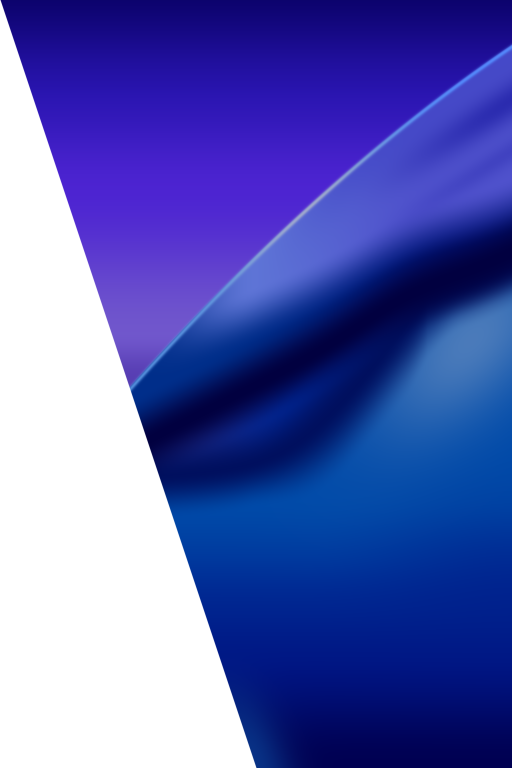
Give the GLSL for this background, as a Shadertoy shader.

```glsl
// Glossy blue folds under a violet sky, cut off by a white slanted wedge.
// Curves y(x) give the rim, crease and pocket; colour ramps and soft masks
// of the distance to those curves shade the surfaces between them.

#define WEDGE_SLOPE 0.3333
#define RIM_WIDTH 0.0042
#define CREASE_SOFTNESS 0.085
#define POCKET_SOFTNESS 0.085
#define GLOW_CENTER vec2(0.92, 0.665)
#define GLOW_SIZE vec2(0.23, 0.12)

const vec3 WHITE = vec3(1.0);
const vec3 CREASE_DARK = vec3(0.005, 0.0, 0.25);
const vec3 POCKET_DARK = vec3(0.0, 0.06, 0.37);
const vec3 GLOW_BLUE = vec3(0.29, 0.48, 0.73);

float bell(float d, float width) {
    return exp(-d * d / (width * width));
}

// Outer silhouette of the fold; y grows downwards
float rimCurve(float x) {
    return 0.756 - 1.018 * (x - 0.254) + 0.296 * (x - 0.254) * (x - 0.586);
}

// Darkest line of the shadow that crosses the fold
float creaseCurve(float x) {
    return 0.84 - 0.5135 * (x - 0.334) - 0.022 * bell(x - 0.8, 0.13);
}

// Lower edge of the pocket: flat at the left, then rising steeply
float pocketCurve(float x) {
    float u = x - 0.58;
    float rise = 0.5 * (u + sqrt(u * u + 0.0144));
    return max(0.95 - 1.35 * rise, creaseCurve(x) + 0.025);
}

vec3 skyColor(vec2 p) {
    vec3 c = mix(vec3(0.03, 0.0, 0.39), vec3(0.16, 0.08, 0.69), smoothstep(-0.06, 0.21, p.y));
    c = mix(c, vec3(0.30, 0.14, 0.82), smoothstep(0.15, 0.38, p.y));
    c = mix(c, vec3(0.44, 0.34, 0.80), smoothstep(0.36, 0.66, p.y));
    return mix(c, vec3(0.30, 0.20, 0.66), 0.7 * smoothstep(0.65, 0.74, p.y));
}

// Lit top of the fold, darkening into the crease
vec3 upperFold(vec2 p, float aboveCrease) {
    vec3 sheen = mix(vec3(0.37, 0.46, 0.84), vec3(0.31, 0.32, 0.80), smoothstep(0.45, 0.85, p.x));
    float besideRim = p.y - rimCurve(p.x);
    sheen = mix(sheen, vec3(0.24, 0.26, 0.77), 0.6 * bell(besideRim, 0.07) * smoothstep(0.5, 0.75, p.x));

    // Faint brushed streaks near the right edge
    float streak = p.y - 0.195 - 0.62 * (1.0 - p.x);
    float streaks = bell(streak, 0.04) + 0.4 * bell(streak - 0.10, 0.025);
    sheen = mix(sheen, vec3(0.12, 0.12, 0.65), 0.75 * streaks * smoothstep(0.68, 1.0, p.x));

    vec3 shade = mix(vec3(0.0, 0.18, 0.54), vec3(0.0, 0.07, 0.46), smoothstep(0.4, 0.95, p.x));
    shade = mix(CREASE_DARK, shade, smoothstep(0.005, 0.10, aboveCrease));
    float edge = 0.09 + 0.09 * (1.0 - p.x);
    float lit = smoothstep(edge - 0.05, edge + 0.06, aboveCrease);
    return mix(shade, sheen, lit * smoothstep(0.27, 0.50, p.x));
}

// Broad lower surface with a slanted highlight
vec3 lowerSurface(vec2 p) {
    vec3 c = mix(vec3(0.0, 0.29, 0.66), vec3(0.0, 0.18, 0.59), smoothstep(0.97, 1.18, p.y));
    c = mix(c, vec3(0.0, 0.08, 0.51), smoothstep(1.08, 1.34, p.y));
    c = mix(c, vec3(0.0, 0.0, 0.32), smoothstep(1.28, 1.50, p.y));
    c = mix(c, vec3(0.0, 0.10, 0.53), 0.45 * smoothstep(0.6, 1.0, p.x) * bell(p.y - 1.12, 0.14));

    vec2 q = p - GLOW_CENTER;
    q = vec2(q.y - q.x, q.x + q.y) * 0.7071 / GLOW_SIZE;
    c = mix(c, GLOW_BLUE, exp(-dot(q, q)));

    float wedgeDistance = p.x - p.y * WEDGE_SLOPE;
    return mix(c, vec3(0.04, 0.24, 0.57), 0.8 * bell(wedgeDistance, 0.07) * smoothstep(1.25, 1.48, p.y));
}

// Pocket and lower surface, both emerging from the crease
vec3 lowerFold(vec2 p, float belowCrease) {
    float steepness = mix(1.0, 1.65, smoothstep(0.48, 0.68, p.x) * (1.0 - smoothstep(0.79, 0.9, p.x)));
    float belowPocket = (p.y - pocketCurve(p.x)) / steepness;
    vec3 pocket = mix(vec3(0.09, 0.15, 0.51), vec3(0.0, 0.14, 0.56), smoothstep(0.35, 0.58, p.x));
    pocket = mix(POCKET_DARK, pocket, smoothstep(0.0, 0.085, -belowPocket));
    vec3 c = mix(pocket, lowerSurface(p), smoothstep(-0.005, POCKET_SOFTNESS, belowPocket));
    return mix(CREASE_DARK, c, smoothstep(0.0, CREASE_SOFTNESS, belowCrease));
}

void mainImage(out vec4 fragColor, in vec2 fragCoord) {
    // x spans 0..1 to the right, y spans 0..1.5 downwards
    vec2 uv = fragCoord / iResolution.xy;
    vec2 p = vec2(uv.x, 1.0 - uv.y) * vec2(1.0, 1.5);
    float pixel = 1.0 / iResolution.x;

    // Folds on either side of the crease
    float crease = p.y - creaseCurve(p.x);
    vec3 fold = crease < 0.0 ? upperFold(p, -crease) : lowerFold(p, crease);

    // Sky behind the silhouette
    float rimSlope = -1.018 + 0.296 * (2.0 * p.x - 0.84);
    float rim = (p.y - rimCurve(p.x)) / sqrt(1.0 + rimSlope * rimSlope);
    vec3 color = mix(skyColor(p), fold, smoothstep(-pixel, pixel, rim));

    // Thin light along the rim, palest in the middle
    vec3 rimColor = mix(vec3(0.35, 0.58, 0.88), vec3(0.33, 0.55, 1.0), smoothstep(0.6, 0.95, p.x));
    rimColor = mix(rimColor, vec3(0.65, 0.68, 0.80), bell(p.x - 0.6, 0.13));
    color = mix(color, rimColor, 0.9 * bell(rim - 0.003, RIM_WIDTH));

    // White wedge at the left
    float wedge = (p.x - p.y * WEDGE_SLOPE - 0.001) / sqrt(1.0 + WEDGE_SLOPE * WEDGE_SLOPE);
    color = mix(WHITE, color, smoothstep(-0.7 * pixel, 0.7 * pixel, wedge));
    fragColor = vec4(color, 1.0);
}
```
